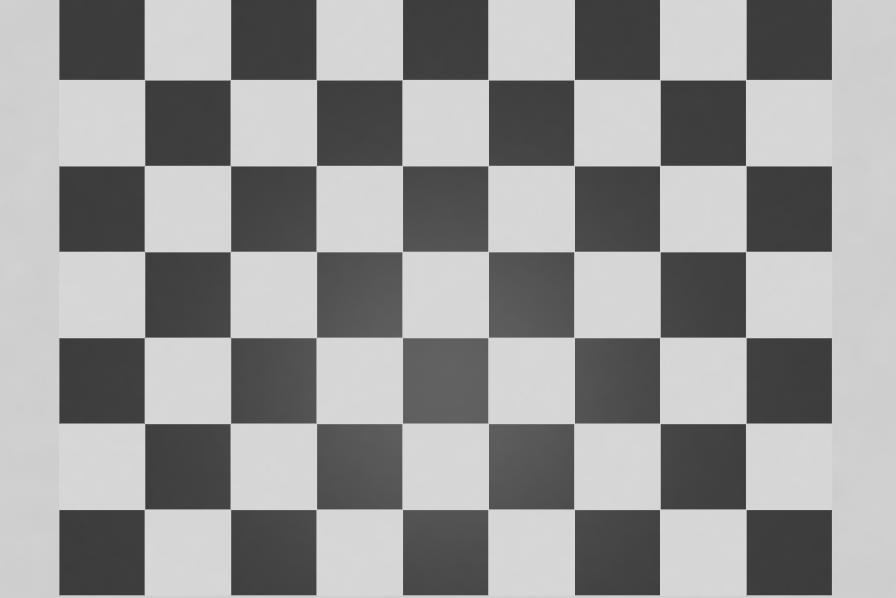
Reproduce this pattern procedurally as a Shadertoy shader.

```glsl
// Checkerboard of nine columns and seven rows on a pale wall, with a soft glow on its dark squares.

// Sine-free hash of a lattice point, 0 to 1
float hash(vec2 p) {
    vec3 q = fract(vec3(p.xyx) * 0.1031);
    q += dot(q, q.yzx + 33.33);
    return fract((q.x + q.y) * q.z);
}

// Smooth value noise, 0 to 1
float valueNoise(vec2 p) {
    vec2 cell = floor(p), f = fract(p);
    f = f * f * (3.0 - 2.0 * f);
    float low = mix(hash(cell), hash(cell + vec2(1, 0)), f.x);
    float high = mix(hash(cell + vec2(0, 1)), hash(cell + vec2(1, 1)), f.x);
    return mix(low, high, f.y);
}

// Signed distance to an axis-aligned box
float boxDistance(vec2 p, vec2 halfSize) {
    vec2 d = abs(p) - halfSize;
    return length(max(d, 0.0)) + min(max(d.x, d.y), 0.0);
}

void mainImage(out vec4 fragColor, in vec2 fragCoord) {
    // Canvas height is one unit; x is measured from the middle
    vec2 p = vec2(fragCoord.x - 0.5 * iResolution.x, fragCoord.y) / iResolution.y;

    // Board coordinates: one unit per square
    float squareSize = 0.14366;
    vec2 board = (p - vec2(-0.6504, 0.0039)) / squareSize;
    vec2 square = floor(board);
    float edge = 0.5 / (iResolution.y * squareSize) + 0.002;

    // Pale wall and the slightly brighter board
    float boardDistance = boxDistance(board - vec2(4.5, 3.5), vec2(4.5, 3.5));
    float onBoard = 1.0 - smoothstep(-edge, edge, boardDistance);
    float wall = 0.812 + 0.012 * (valueNoise(p * 22.0) - 0.5);
    float shade = mix(wall, 0.84, onBoard);

    // Dark squares lit by a round glow below the middle
    vec2 fromGlow = p - vec2(-0.004, 0.365);
    float dark = 0.236 + 0.146 * exp(-dot(fromGlow, fromGlow) / 0.11);
    float isDark = 1.0 - mod(square.x + square.y, 2.0);
    float squareDistance = boxDistance(fract(board) - 0.5, vec2(0.496));
    float inkCover = isDark * (1.0 - smoothstep(-edge, edge, squareDistance));
    shade = mix(shade, dark, inkCover * step(boardDistance, 0.0));

    // Faint mottling and fine grain
    shade += 0.006 * (valueNoise(p * 60.0) - 0.5) + 0.004 * (valueNoise(p * 240.0) - 0.5);
    fragColor = vec4(vec3(shade), 1.0);
}
```
